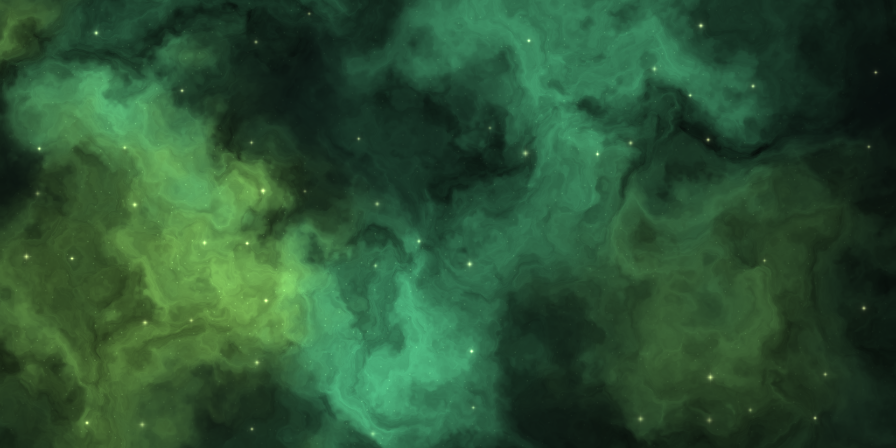
Reproduce this background procedurally as a Shadertoy shader.

```glsl
// Draws a green and olive nebula with dark voids, fine dust and soft cream stars.
#define DEEP vec3(0.055, 0.120, 0.085)
#define TEAL vec3(0.190, 0.460, 0.320)
#define OLIVE vec3(0.270, 0.360, 0.130)
#define VOID_TINT vec3(0.030, 0.058, 0.055)
#define STAR_TINT vec3(0.850, 0.850, 0.580)
#define WARP 0.55
#define CLOUD_SCALE 3.2
#define CONTRAST 1.5
#define STAR_GRID 8.0
#define STAR_SHARE 0.36
#define DUST_GRID 64.0

const int COUNT = 6;

// Centre, radius and strength of the broad masses
const vec4 TEAL_MASS[COUNT] = vec4[](
    vec4(0.89, 0.28, 0.24, 0.92), vec4(0.28, 0.74, 0.24, 0.55),
    vec4(1.30, 0.86, 0.33, 0.66), vec4(1.42, 0.58, 0.26, 0.28),
    vec4(0.62, 1.02, 0.26, 0.42), vec4(0.95, 0.40, 0.45, 0.22));
const vec4 OLIVE_MASS[COUNT] = vec4[](
    vec4(0.52, 0.42, 0.22, 0.75), vec4(0.12, 0.20, 0.28, 0.72),
    vec4(0.42, 0.20, 0.20, 0.45), vec4(0.00, 0.95, 0.14, 0.60),
    vec4(1.68, 0.20, 0.34, 0.36), vec4(0.25, 0.55, 0.30, 0.20));
const vec4 VOID_MASS[COUNT] = vec4[](
    vec4(0.76, 0.72, 0.21, 0.85), vec4(1.90, 0.73, 0.21, 0.98),
    vec4(1.29, 0.06, 0.15, 0.60), vec4(0.46, 0.00, 0.10, 0.60),
    vec4(0.00, 0.55, 0.10, 0.75), vec4(2.02, 0.10, 0.16, 0.50));

vec3 hash3(vec2 p) {
    vec3 q = fract(p.xyx * vec3(0.1031, 0.1030, 0.0973));
    q += dot(q, q.yxz + 33.33);
    return fract((q.xxy + q.yzz) * q.zyx);
}

// Smooth cellular noise: random cell values blended by distance
float cellNoise(vec2 p) {
    vec2 id = floor(p), f = fract(p);
    float sum = 0.0, weight = 0.0;
    for (int y = -1; y <= 1; y++)
    for (int x = -1; x <= 1; x++) {
        vec2 cell = vec2(x, y);
        vec3 h = hash3(id + cell);
        vec2 d = cell + 0.15 + 0.7 * h.xy - f;
        float k = exp(-6.0 * dot(d, d));
        sum += k * h.z;
        weight += k;
    }
    return sum / weight;
}

float clouds(vec2 p) {
    const mat2 turn = mat2(1.6, 1.2, -1.2, 1.6);
    float sum = 0.0, amp = 0.5;
    for (int i = 0; i < 6; i++) {
        sum += amp * cellNoise(p);
        p = turn * p + 17.3;
        amp *= 0.54;
    }
    return sum / 1.06;
}

float masses(vec2 p, vec4 list[COUNT]) {
    float sum = 0.0;
    for (int i = 0; i < COUNT; i++) {
        vec2 d = (p - list[i].xy) / list[i].z;
        sum += list[i].w * exp(-dot(d, d));
    }
    return sum;
}

// Round core, faint halo and short four-pointed flare
float stars(vec2 p, float pixel) {
    vec3 h = hash3(floor(p * STAR_GRID) + 71.0);
    vec3 k = hash3(floor(p * STAR_GRID) + 137.0);
    vec2 d = abs(fract(p * STAR_GRID) - 0.22 - 0.56 * h.xy) / STAR_GRID;
    float size = mix(0.0030, 0.0056, k.x * k.x);
    float r = length(d), core = max(size, 0.7 * pixel);
    float flare = exp(-(d.x + d.y + 5.0 * min(d.x, d.y)) / (1.2 * size));
    float light = 0.65 * exp(-r * r / (core * core)) + 0.2 * exp(-r / (1.5 * size)) + 0.25 * flare;
    return step(h.z, STAR_SHARE) * mix(0.35, 1.0, k.y) * light;
}

float dust(vec2 p, float pixel) {
    vec3 h = hash3(floor(p * DUST_GRID) + 211.0);
    vec2 d = (fract(p * DUST_GRID) - 0.3 - 0.4 * h.xy) / DUST_GRID;
    float size = max(0.0016, 0.5 * pixel);
    return smoothstep(0.78, 1.0, h.z) * exp(-dot(d, d) / (size * size));
}

void mainImage(out vec4 fragColor, in vec2 fragCoord) {
    float pixel = 1.0 / iResolution.y;
    vec2 p = fragCoord * pixel;

    // Bend the broad masses into ragged clouds
    vec2 bend = vec2(clouds(p * CLOUD_SCALE + 4.0), clouds(p * CLOUD_SCALE + 31.0)) - 0.5;
    vec2 q = p + WARP * bend;
    float billow = clouds(q * CLOUD_SCALE * 1.3 + 53.0);
    float wisp = 1.0 - abs(2.0 * clouds(p * 7.0 + 3.0 * bend + 90.0) - 1.0);
    float shade = 1.0 + CONTRAST * (billow - 0.5) + 0.6 * (wisp - 0.8);

    float teal = masses(q, TEAL_MASS);
    float olive = masses(q, OLIVE_MASS);
    float gap = clamp(masses(q, VOID_MASS), 0.0, 1.0);

    vec3 color = (DEEP + TEAL * teal + OLIVE * olive) * shade;
    color = mix(color, VOID_TINT, gap * 0.92);

    // Dust follows the lit gas; stars shine over everything
    float lit = clamp(teal + olive, 0.0, 1.0) * (1.0 - gap);
    color += dust(p, pixel) * (0.04 + 0.22 * lit) * mix(TEAL, STAR_TINT, 0.5);
    color += stars(p, pixel) * STAR_TINT;
    fragColor = vec4(clamp(color, 0.0, 1.0), 1.0);
}
```
